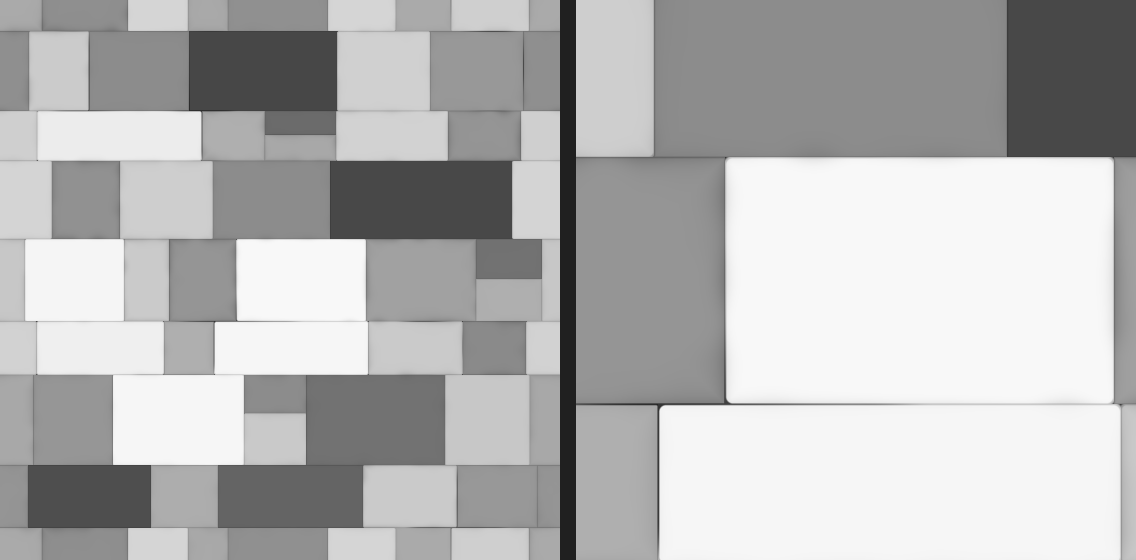
Left, the full canvas; right, a detail of the centre.
Reproduce this pattern procedurally as a Shadertoy shader.

```glsl
// Tiling grey stone wall: eight uneven courses of flat blocks with faint joints
#define COURSES 8
#define JOINT 0.0005
#define JOINT_FAINT 0.18
#define JOINT_DEEP 0.8
#define CORNER 0.0045
#define RIM_WIDTH 0.0045
#define RIM_DARK 0.16
#define TONE_JITTER 0.06
#define MIN_WIDTH 0.45
#define MAX_WIDTH 1.35
#define ACCENT_WIDTH 0.75
#define WEAR_CELLS 40.0

// Course boundaries from bottom to top; the last one wraps onto the first
const float courseEdge[9] = float[9](0.058, 0.169, 0.331, 0.426, 0.573, 0.713, 0.802, 0.944, 1.058);
const int blockCount[8] = int[8](6, 6, 6, 7, 5, 6, 6, 8);
// Lean of each course towards dark or pale blocks
const float courseLean[8] = float[8](-0.1, -0.08, 0.22, 0.02, -0.13, 0.3, -0.17, 0.0);

float hash(vec2 p) {
    return fract(sin(dot(p, vec2(127.1, 311.7))) * 43758.5453);
}

// Value noise that wraps after a whole number of cells
float wrapNoise(vec2 uv, float cells) {
    vec2 p = uv * cells;
    vec2 i = floor(p), f = fract(p);
    f = f * f * (3.0 - 2.0 * f);
    vec2 a = mod(i, cells), b = mod(i + 1.0, cells);
    return mix(mix(hash(a), hash(vec2(b.x, a.y)), f.x),
               mix(hash(vec2(a.x, b.y)), hash(b), f.x), f.y);
}

// Every second course except the top one holds one block cut in two
bool isSplit(int course, int block) {
    return course % 2 == 1 && course < COURSES - 1 && block == (course == 3 ? 5 : 2);
}

// Evenly spread brightness rank; blocks across the canvas border stay mid grey
float blockRank(int course, int block) {
    float id = float(course * 7 + block);
    float rank = fract(id * 0.618034) + 0.06 * hash(vec2(id, 1.7));
    bool onBorder = course == COURSES - 1 || block == blockCount[course] - 1;
    return onBorder ? mix(0.2, 0.8, rank) : clamp(rank + courseLean[course], 0.0, 1.0);
}

// Relative width; the darkest and palest blocks are the longest
float blockWeight(int course, int block) {
    if (isSplit(course, block)) return 0.8;
    float rank = blockRank(course, block);
    float accent = step(rank, 0.18) + step(0.86, rank);
    return mix(MIN_WIDTH, MAX_WIDTH, hash(vec2(block, course) + 3.7)) + ACCENT_WIDTH * accent;
}

float greyLevel(float rank) {
    return 0.30 + 0.12 * step(0.09, rank) + 0.15 * step(0.18, rank)
         + 0.09 * step(0.43, rank) + 0.15 * step(0.61, rank) + 0.14 * step(0.86, rank);
}

float roundedBox(vec2 p, vec2 halfSize, float radius) {
    vec2 q = abs(p) - halfSize + radius;
    return length(max(q, 0.0)) + min(max(q.x, q.y), 0.0) - radius;
}

void mainImage(out vec4 fragColor, in vec2 fragCoord) {
    vec2 uv = fragCoord / iResolution.xy;
    float pixel = 1.0 / min(iResolution.x, iResolution.y);

    // Find the course
    float y = fract(uv.y - courseEdge[0]) + courseEdge[0];
    int course = 0;
    for (int i = 1; i < COURSES; i++)
        if (y >= courseEdge[i]) course = i;
    vec2 lo = vec2(0.0, courseEdge[course]);
    vec2 hi = vec2(1.0, courseEdge[course + 1]);

    // Shift the course so that its last block lies across the side border
    int count = blockCount[course];
    float total = 0.0;
    for (int i = 0; i < count; i++) total += blockWeight(course, i);
    float lastWidth = blockWeight(course, count - 1) / total;
    float x = fract(uv.x - lastWidth * mix(0.4, 0.6, hash(vec2(course, 9.3))));

    // Find the block within the course
    int block = 0;
    float edge = 0.0;
    for (int i = 0; i < count; i++) {
        float next = edge + blockWeight(course, i) / total;
        if (x >= edge) {
            block = i;
            lo.x = edge;
            hi.x = next;
        }
        edge = next;
    }

    // Cut the split block into a pale lower and a darker upper piece
    float rank = blockRank(course, block);
    vec2 seed = vec2(block, course);
    if (isSplit(course, block)) {
        float cut = mix(lo.y, hi.y, mix(0.5, 0.68, hash(vec2(course, 5.1))));
        bool upper = y > cut;
        rank = upper ? mix(0.1, 0.25, hash(seed)) : mix(0.45, 0.85, hash(seed + 2.0));
        if (upper) lo.y = cut; else hi.y = cut;
    }
    float tone = greyLevel(rank) + TONE_JITTER * (hash(seed + 8.2) - 0.5);

    // Distance inward from the block outline; pale blocks have rounder corners
    float radius = CORNER * mix(0.15, 1.0, smoothstep(0.6, 0.9, tone));
    float inward = -roundedBox(vec2(x, y) - 0.5 * (lo + hi), 0.5 * (hi - lo), radius);

    // Uneven soft shading along the rim, faint on dark and pale blocks
    float wear = wrapNoise(uv, WEAR_CELLS);
    float pale = smoothstep(0.7, 0.9, tone);
    float rimWidth = RIM_WIDTH * mix(0.5, 1.5, wear) * mix(1.0, 0.5, pale);
    float rim = exp(-max(inward, 0.0) / rimWidth) * mix(0.2, 1.0, hash(seed + 4.4));
    float grey = tone * (1.0 - RIM_DARK * smoothstep(0.35, 0.55, tone) * (1.0 - 0.4 * pale) * rim * (0.5 + wear));

    // Thin joint, deep in short patches and at rounded corners
    float depth = max(smoothstep(0.65, 0.85, wrapNoise(uv + 0.37, 8.0)), smoothstep(0.0, 0.002, -inward));
    grey *= 1.0 - smoothstep(-pixel, pixel, JOINT - inward) * mix(JOINT_FAINT, JOINT_DEEP, depth);
    fragColor = vec4(vec3(clamp(grey, 0.0, 1.0)), 1.0);
}
```
